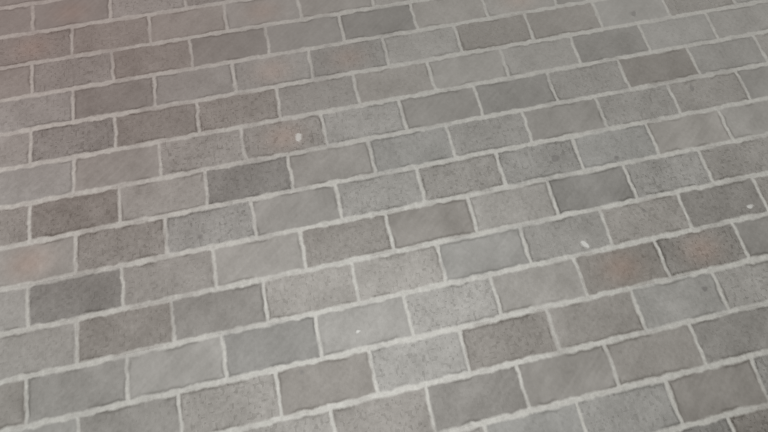
Reproduce this texture procedurally as a WebGL 2 fragment shader.

```glsl
#version 300 es
precision highp float;
uniform vec2 u_resolution;
out vec4 outColor;

#define BRICK_ASPECT 2.2
#define BED_JOINT 0.062
#define HEAD_JOINT 0.043
#define EDGE_WEAR 0.040
#define CORNER 0.03
#define GRAIN 0.070
#define STAIN_CHANCE 0.08
#define SPECK_CHANCE 0.05
#define BRICK_DARK vec3(0.480, 0.468, 0.448)
#define BRICK_LIGHT vec3(0.568, 0.560, 0.540)
#define MORTAR vec3(0.680, 0.674, 0.648)

float hash(vec2 p) {
    vec3 q = fract(p.xyx * vec3(0.1031, 0.1030, 0.0973));
    q += dot(q, q.yzx + 33.33);
    return fract((q.x + q.y) * q.z);
}

float noise(vec2 p) {
    vec2 i = floor(p), f = fract(p);
    f = f * f * (3.0 - 2.0 * f);
    return mix(mix(hash(i), hash(i + vec2(1, 0)), f.x),
               mix(hash(i + vec2(0, 1)), hash(i + vec2(1, 1)), f.x), f.y);
}

float fbm(vec2 p) {
    float sum = 0.0, amp = 0.5;
    for (int k = 0; k < 4; k++) {
        sum += amp * noise(p);
        p = mat2(1.6, 1.2, -1.2, 1.6) * p + 17.3;
        amp *= 0.5;
    }
    return sum / 0.9375;
}

// Canvas point to floor plane: x in brick lengths, y in courses (downwards)
vec2 floorPlane(vec2 p) {
    mat3 view = mat3(0.2012, 0.0461, 0.0158,
                     -0.0032, -0.0999, -0.0263,
                     1.0671, 0.5903, 1.0);
    vec3 h = inverse(view) * vec3(p, 1.0);
    return h.xy / h.z;
}

float roundedBox(vec2 p, vec2 halfSize, float r) {
    vec2 q = abs(p) - halfSize + r;
    return length(max(q, 0.0)) + min(max(q.x, q.y), 0.0) - r;
}

void main() {
    vec2 p = gl_FragCoord.xy / u_resolution.y;
    vec2 plane = floorPlane(p);
    vec2 size = vec2(BRICK_ASPECT, 1.0);
    vec2 uv = plane * size;
    float pixel = length(vec2(dFdx(uv.y), dFdy(uv.y)));

    // Running bond: every other course shifts by half a brick
    float course = floor(plane.y + 0.5);
    float shift = 0.5 * mod(course, 2.0);
    vec2 id = vec2(floor(plane.x + shift + 0.5), course);
    vec2 local = (plane + vec2(shift, 0.0) - id) * size;
    vec2 seed = id + 60.0;
    float tone = hash(seed);
    float rough = hash(seed + 31.7);

    // Brick outline with uneven edges
    vec2 wear = vec2(fbm(uv * 5.0 + 90.0), fbm(uv * 5.0 + 140.0)) - 0.5;
    float d = roundedBox(local + wear * EDGE_WEAR * 2.0,
                         0.5 * size - vec2(HEAD_JOINT, BED_JOINT), CORNER);
    float soft = max(pixel, 0.036);
    float brickMask = 1.0 - smoothstep(-soft, soft, d);

    // Brick face: tone, clouding, grain, pits and faint slanted scuffs
    float cloud = fbm(uv * 1.7 + 200.0) - 0.5;
    float grain = fbm(uv * 14.0 + 300.0) - 0.5;
    float pits = smoothstep(0.66, 0.9, noise(uv * 17.0 + 400.0));
    vec2 slant = mat2(0.8, 0.6, -0.6, 0.8) * uv;
    float scuff = noise(slant * vec2(2.0, 15.0) + 500.0) - 0.5;
    vec3 brick = mix(BRICK_DARK, BRICK_LIGHT, tone);
    brick += cloud * 0.10 + grain * GRAIN * (0.6 + 0.8 * rough);
    brick -= pits * 0.05 * rough;
    brick += scuff * 0.025 * (1.0 - rough);
    brick += vec3(0.005, 0.0, -0.003) * (hash(seed + 7.1) * 2.0 - 1.0);

    // Rusty blush in the middle of a few bricks
    float stained = step(1.0 - STAIN_CHANCE, hash(seed + 53.9));
    float blush = stained * exp(-5.0 * dot(local, local * vec2(0.8, 1.6)));
    brick += blush * vec3(0.045, 0.012, 0.0);

    // Broken shadow line where a brick stands proud of its joint
    float lip = exp(-pow((d + 0.03) / 0.035, 2.0));
    brick -= 0.07 * lip * smoothstep(0.45, 0.75, noise(uv * 2.2 + 700.0));

    // Sandy mortar, patchily filled and grimy
    float fill = smoothstep(0.15, 0.6, fbm(uv * 1.9 + 600.0));
    vec3 mortar = MORTAR + grain * 0.10;
    mortar = mix(brick + 0.045, mortar, 0.4 + 0.6 * fill);
    vec3 color = mix(mortar, brick, brickMask);

    // Scattered pale chips and dark drips
    vec2 spot = (vec2(hash(seed + 11.3), hash(seed + 23.9)) - 0.5) * size * 0.8;
    float radius = 0.04 + 0.05 * hash(seed + 77.7);
    float spotDist = length(local - spot + wear * 0.15) - radius;
    float spotMask = 1.0 - smoothstep(-soft, soft, spotDist);
    float kind = hash(seed + 91.1);
    color = mix(color, vec3(0.80, 0.80, 0.78), 0.7 * spotMask * step(kind, SPECK_CHANCE));
    color = mix(color, vec3(0.41, 0.40, 0.39), 0.6 * spotMask * step(1.0 - SPECK_CHANCE, kind));

    // Haze towards the far side, warm and dim at the upper left
    float haze = smoothstep(0.45, 1.0, p.y);
    color = mix(color, vec3(0.550, 0.537, 0.517), 0.35 * haze);
    float warm = 1.0 - smoothstep(0.0, 1.1, length(p - vec2(0.0, 1.0)));
    color += warm * vec3(0.005, -0.030, -0.030);

    // Glare near the bottom, pale left side, darker right corner
    vec2 glare = (p - vec2(0.86, 0.10)) * vec2(1.0, 1.1);
    color += 0.115 * exp(-3.5 * dot(glare, glare));
    color += vec3(0.030, 0.034, 0.034) * exp(-6.0 * p.x) * (1.0 - haze);
    color -= 0.025 * (1.0 - smoothstep(0.0, 0.8, length(p - vec2(1.78, 0.0))));

    outColor = vec4(clamp(color, 0.0, 1.0), 1.0);
}
```
